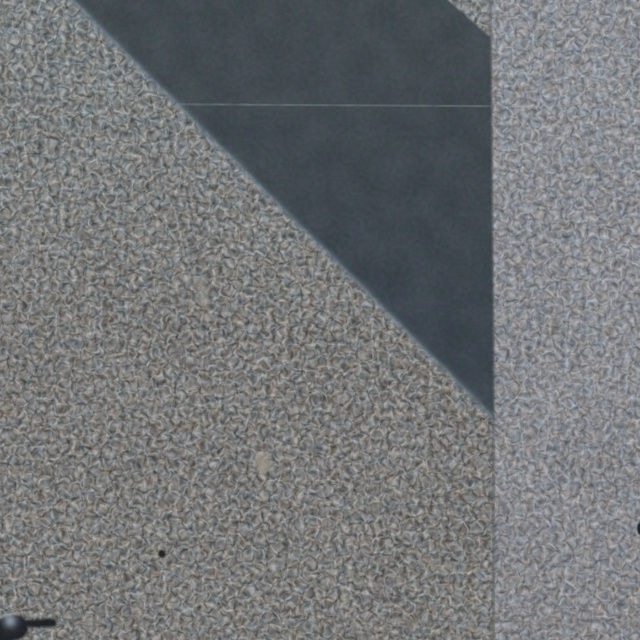
Write a three.js fragment shader that draws this texture.

```glsl
// Speckled granite paving crossed by a dark slate wedge with a slanted edge.
// Layered gradient noise makes the grain; half-planes cut the wedge, and
// soft segments and blobs add the seams, pale chips and dark debris.
varying vec2 vUv;

const float SOFT = 0.0022;
const float SEAM_Y = 0.837;

float hash(vec2 p) {
  vec3 q = fract(vec3(p.xyx) * 0.1031);
  q += dot(q, q.yzx + 33.33);
  return fract((q.x + q.y) * q.z);
}

vec2 gradientAt(vec2 cell) {
  float angle = 6.28318 * hash(cell);
  return vec2(cos(angle), sin(angle));
}

// Gradient noise, roughly -0.7 to 0.7
float noise(vec2 p) {
  vec2 i = floor(p), f = fract(p);
  vec2 w = f * f * f * (f * (f * 6.0 - 15.0) + 10.0);
  vec2 e = vec2(1.0, 0.0);
  float low = mix(dot(gradientAt(i), f), dot(gradientAt(i + e.xy), f - e.xy), w.x);
  float high = mix(dot(gradientAt(i + e.yx), f - e.yx), dot(gradientAt(i + e.xx), f - e.xx), w.x);
  return mix(low, high, w.y);
}

// Signed distance to the line a-b, positive on its left side
float sideOf(vec2 p, vec2 a, vec2 b) {
  vec2 d = normalize(b - a);
  return d.x * (p.y - a.y) - d.y * (p.x - a.x);
}

float segment(vec2 p, vec2 a, vec2 b) {
  vec2 d = b - a;
  return length(p - a - d * clamp(dot(p - a, d) / dot(d, d), 0.0, 1.0));
}

float cover(float d, float soft) {
  return smoothstep(-soft, soft, d);
}

// Soft tilted box, 1 inside
float chip(vec2 p, vec2 center, vec2 halfSize, float angle) {
  float c = cos(angle), s = sin(angle);
  vec2 q = abs(mat2(c, -s, s, c) * (p - center)) - halfSize;
  return cover(-max(q.x, q.y), 0.004);
}

// Curled grain: warped noise in two sizes
float grain(vec2 p) {
  vec2 warp = vec2(noise(p * 70.0), noise(p * 70.0 + 31.7));
  vec2 q = p + 0.006 * warp;
  return 0.65 * noise(q * 118.0 + 7.0) + 0.45 * noise(q * 205.0 + 90.0);
}

vec3 granite(vec2 p, float rightPanel) {
  vec3 leftTone = mix(vec3(0.482, 0.480, 0.474), vec3(0.490, 0.506, 0.508), smoothstep(0.4, 1.0, p.y));
  vec3 rightTone = mix(vec3(0.525, 0.527, 0.540), vec3(0.548, 0.560, 0.580), p.y);
  vec3 tone = mix(leftTone, rightTone, rightPanel);
  tone += 0.025 * noise(p * 9.0) + 0.03 * noise(p * 38.0 + 5.0);
  tone += vec3(0.035, 0.0, -0.035) * (noise(p * 55.0 + 17.0) + 0.5 * noise(p * 120.0 + 3.0));
  return tone + grain(p) * mix(0.37, 0.31, rightPanel);
}

vec3 slate(vec2 p) {
  vec3 tone = mix(vec3(0.238, 0.272, 0.305), vec3(0.262, 0.296, 0.318), smoothstep(0.4, 1.0, p.y));
  tone += 0.03 * noise(p * 22.0) + 0.035 * grain(p);
  return tone + vec3(0.02, -0.006, 0.012) * noise(p * 60.0 + 40.0);
}

void main() {
  vec2 p = vUv;
  float jointX = 0.771 - 0.008 * max(p.y - 0.4, 0.0);
  float rightPanel = cover(p.x - jointX, SOFT);
  vec3 color = granite(p, rightPanel);

  // Pale chips and a warm corner
  float pale = chip(p, vec2(0.411, 0.276), vec2(0.010, 0.015), 0.35);
  pale += 0.6 * chip(p, vec2(0.316, 0.544), vec2(0.008, 0.022), 0.25);
  pale += 0.35 * chip(p, vec2(0.540, 0.060), vec2(0.008, 0.014), -0.3);
  color = mix(color, vec3(0.62, 0.60, 0.55), 0.65 * pale);

  // Joints between panels
  float joint = 1.0 - smoothstep(0.0008, 0.0042, abs(p.x - jointX));
  color = mix(color, vec3(0.36, 0.36, 0.37), 0.5 * joint);
  float lowJoint = 1.0 - smoothstep(0.0, 0.004, abs(p.y - 0.029));
  color = mix(color, vec3(0.43, 0.43, 0.42), 0.3 * lowJoint);

  // Slate wedge with a bluish rim along the slope
  float slope = sideOf(p, vec2(0.115, 1.0), vec2(0.771, 0.349)) + 0.0015 * noise(p * 30.0);
  float cut = -sideOf(p, vec2(0.700, 1.0), vec2(0.767, 0.941));
  float wedge = min(min(slope, cut), jointX - p.x);
  float upper = cover(jointX - p.x, SOFT) * cover(cut, SOFT);
  float rim = exp(-pow((slope + 0.001) / 0.0055, 2.0)) * upper;
  color = mix(color, slate(p), cover(wedge, 0.003));
  color = mix(color, vec3(0.40, 0.465, 0.515), 0.6 * rim);

  // Thin light seam across the slate
  float seam = 1.0 - smoothstep(0.0004, 0.0028, abs(p.y - SEAM_Y + 0.006 * (p.x - 0.29)));
  seam *= cover(wedge, SOFT) * (0.55 + 0.5 * noise(vec2(p.x * 45.0, 2.0)));
  color = mix(color, vec3(0.43, 0.48, 0.49), seam);

  // Dark specks and the debris in the lower corner
  float speck = cover(0.0055 - length(p - vec2(0.253, 0.135)), 0.003);
  speck = max(speck, cover(0.009 - length((p - vec2(1.002, 0.174)) * vec2(1.4, 0.9)), 0.003));
  float twig = segment(p, vec2(0.030, 0.025), vec2(0.082, 0.027)) - 0.006;
  twig = min(twig, segment(p, vec2(0.0, 0.012), vec2(0.025, 0.020)) - 0.019);
  speck = max(speck, cover(-twig, 0.004));
  color = mix(color, vec3(0.10, 0.11, 0.13), 0.92 * speck);
  float glint = exp(-dot(p - vec2(0.016, 0.030), p - vec2(0.016, 0.030)) / 0.00012);
  color = mix(color, vec3(0.60, 0.66, 0.72), 0.85 * glint);

  gl_FragColor = vec4(clamp(color, 0.0, 1.0), 1.0);
}
```
